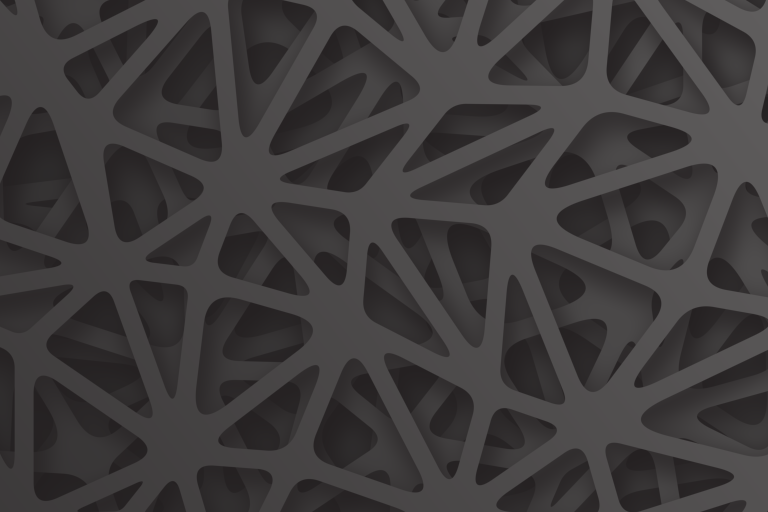
Give the GLSL for this background, as a WebGL 1 fragment shader.

```glsl
precision highp float;
// Stacked dark paper sheets pierced by rounded triangular holes.
// Each sheet is a jittered, triangulated grid whose triangles are inset and
// rounded; sheets are composited back to front with soft drop shadows.

uniform vec2 u_resolution;

#define CELL 0.272            // grid spacing, in canvas heights
#define JITTER 0.29           // node displacement, in cells
#define STRUT 0.068           // half width of a strut, in cells
#define FLIP_CHANCE 0.16      // share of cells with the other diagonal
#define SHADOW_SHIFT vec2(-0.014, 0.026)
#define SHADOW_SOFT 0.055
#define SHADOW_DEPTH 0.62
#define SHADOW_TONE vec3(0.140, 0.124, 0.128)
#define TONE_DARK vec3(0.236, 0.226, 0.228)
#define TONE_LIGHT vec3(0.374, 0.366, 0.366)
#define LAYER_FADE 0.11       // tone lost per sheet going down

float hash(vec2 p) {
  return fract(sin(dot(p, vec2(127.1, 311.7))) * 43758.5);
}

vec2 node(vec2 id, float seed) {
  vec2 rnd = vec2(hash(id + seed), hash(id + seed + 37.3));
  return id + JITTER * (2.0 * rnd - 1.0);
}

float cross2(vec2 a, vec2 b) {
  return a.x * b.y - a.y * b.x;
}

// Distance (x) and outward normal (yz) of the line ab, interior on its left.
vec3 halfPlane(vec2 p, vec2 a, vec2 b) {
  vec2 dir = normalize(b - a);
  vec2 normal = vec2(dir.y, -dir.x);
  return vec3(dot(p - a, normal), normal);
}

// Smooth maximum that also blends the gradients; wide corners round more.
vec3 smoothMax(vec3 a, vec3 b, float k) {
  float h = clamp(0.5 + 0.5 * (a.x - b.x) / k, 0.0, 1.0);
  return mix(b, a, h) + vec3(k * h * (1.0 - h), 0.0, 0.0);
}

// Inset, rounded triangle: distance (x, negative inside) and its slope (y).
vec2 hole(vec2 p, vec2 a, vec2 b, vec2 c, float roundness) {
  float perimeter = length(b - a) + length(c - b) + length(a - c);
  float room = cross2(b - a, c - a) / perimeter - STRUT;
  if (room < 0.03) return vec2(1.0);
  float k = room * roundness;
  vec3 d = smoothMax(halfPlane(p, a, b), halfPlane(p, b, c), k);
  d = smoothMax(d, halfPlane(p, c, a), k);
  return vec2(d.x + STRUT, length(d.yz));
}

// Nearest hole of a sheet: distance is positive on paper, negative in holes.
vec2 sheet(vec2 p, float layer) {
  float seed = 11.0 + 23.0 * layer;
  float angle = 0.32 + 0.95 * layer;
  float s = sin(angle), c = cos(angle);
  vec2 q = mat2(c, s, -s, c) * p / CELL + 5.37 * layer;
  vec2 base = floor(q);
  vec2 nearest = vec2(1.0);
  for (int j = -1; j <= 1; j++) {
    for (int i = -1; i <= 1; i++) {
      vec2 id = base + vec2(float(i), float(j));
      vec2 n00 = node(id, seed);
      vec2 n10 = node(id + vec2(1.0, 0.0), seed);
      vec2 n11 = node(id + 1.0, seed);
      vec2 n01 = node(id + vec2(0.0, 1.0), seed);
      // Alternating diagonals make hubs where many struts meet.
      float pick = hash(id + seed + 71.9);
      bool odd = mod(id.x + id.y, 2.0) > 0.5;
      if (pick < FLIP_CHANCE) odd = !odd;
      vec2 start = odd ? n10 : n00;
      vec2 end = odd ? n01 : n11;
      vec2 right = odd ? n11 : n10;
      vec2 left = odd ? n00 : n01;
      float roundness = 0.50 + 0.40 * fract(pick * 7.0) + 0.15 * layer;
      vec2 first = hole(q, start, right, end, roundness);
      vec2 second = hole(q, start, end, left, roundness);
      if (first.x < nearest.x) nearest = first;
      if (second.x < nearest.x) nearest = second;
    }
  }
  return vec2(nearest.x * CELL, nearest.y);
}

void main() {
  vec2 p = gl_FragCoord.xy / u_resolution.y;
  vec2 uv = gl_FragCoord.xy / u_resolution;
  float pixel = 0.75 / u_resolution.y;

  // Diagonal light, brightest at the upper right.
  vec3 tone = mix(TONE_DARK, TONE_LIGHT, dot(uv, vec2(0.66, 0.34)));
  vec3 color = tone * (1.0 - 3.0 * LAYER_FADE);

  // Sheets from the deepest to the front one.
  for (int i = 2; i >= 0; i--) {
    float layer = float(i);
    float caster = sheet(p + SHADOW_SHIFT, layer).x;
    float shadow = smoothstep(-SHADOW_SOFT, 0.4 * SHADOW_SOFT, caster);
    color = mix(color, SHADOW_TONE, SHADOW_DEPTH * shadow);
    vec2 paper = sheet(p, layer);
    float edge = pixel * max(paper.y, 0.1);
    float cover = smoothstep(-edge, edge, paper.x);
    color = mix(color, tone * (1.0 - LAYER_FADE * layer), cover);
  }
  gl_FragColor = vec4(color, 1.0);
}
```
